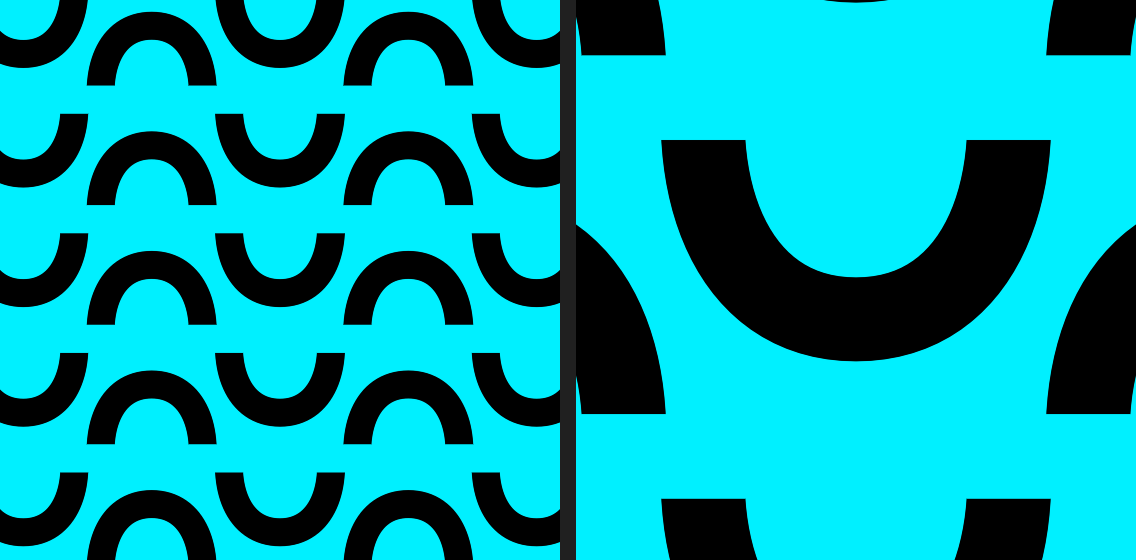
Left, the full canvas; right, a detail of the centre.
A WebGL 2 fragment shader for this pattern:

```glsl
#version 300 es
precision highp float;
// Staggered columns of thick black arches and upturned cups on bright cyan.
uniform vec2 u_resolution;
out vec4 fragColor;

const float GRID = 768.0; // design units across the canvas

float segmentDistance(vec2 p, vec2 a, vec2 b) {
  vec2 ab = b - a;
  return length(p - a - ab * clamp(dot(p - a, ab) / dot(ab, ab), 0.0, 1.0));
}

// Right half of the arch centre line, from foot (t = 0) to crown (t = 1).
vec2 archCurve(float t) {
  float s = 1.0 - t;
  return s * s * s * vec2(69.8, 0.0) + 3.0 * s * s * t * vec2(67.0, 46.0)
       + 3.0 * s * t * t * vec2(44.0, 82.0) + t * t * t * vec2(0.0, 82.0);
}

// Signed distance to a stroked arch standing on y = 0, cut flat at its feet.
float archDistance(vec2 p) {
  p.x = abs(p.x);
  float d = 1e5;
  vec2 previous = archCurve(0.0);
  for (int i = 1; i <= 24; i++) {
    vec2 next = archCurve(float(i) / 24.0);
    d = min(d, segmentDistance(p, previous, next));
    previous = next;
  }
  return max(d - 19.2, -p.y);
}

// Folds the plane into repeats, with the foot line at y = 0.
vec2 repeatCell(vec2 p) {
  vec2 period = vec2(352.0, 164.0);
  vec2 margin = vec2(176.0, 31.0);
  return mod(p + margin, period) - margin;
}

void main() {
  vec2 p = gl_FragCoord.xy / u_resolution * GRID;
  float pixel = GRID / min(u_resolution.x, u_resolution.y);

  // Arches point up; cups are the same shape flipped, half a period across.
  float arches = archDistance(repeatCell(p - vec2(208.0, 650.7)));
  float cups = archDistance(repeatCell(vec2(p.x - 384.0, 612.0 - p.y)));

  float ink = 1.0 - smoothstep(-0.6 * pixel, 0.6 * pixel, min(arches, cups));
  vec3 cyan = vec3(0.0, 0.94, 1.0);
  fragColor = vec4(mix(cyan, vec3(0.0), ink), 1.0);
}
```
